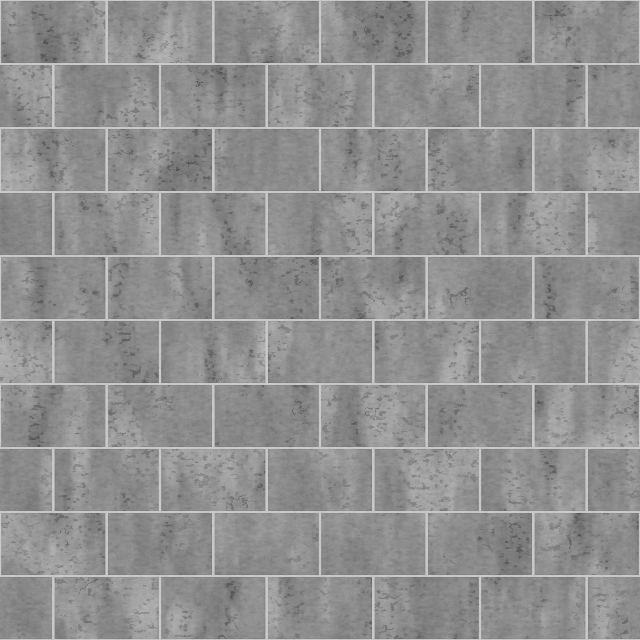
Reproduce this texture procedurally as a WebGL 1 fragment shader.

```glsl
precision highp float;
// Running-bond wall of grey weathered concrete tiles with pale thin joints.

uniform vec2 u_resolution;

const vec2 TILE_COUNT = vec2(6.0, 10.0);
const vec2 JOINT_WIDTH = vec2(0.0039, 0.0030);
const vec3 JOINT_COLOR = vec3(0.785);
const vec3 CONCRETE_COLOR = vec3(0.553);

float hash(vec2 p) {
  vec3 q = fract(p.xyx * vec3(0.1031, 0.1030, 0.0973));
  q += dot(q, q.yzx + 33.33);
  return fract((q.x + q.y) * q.z);
}

float noise(vec2 p) {
  vec2 cell = floor(p);
  vec2 f = fract(p);
  f = f * f * (3.0 - 2.0 * f);
  float low = mix(hash(cell), hash(cell + vec2(1.0, 0.0)), f.x);
  float high = mix(hash(cell + vec2(0.0, 1.0)), hash(cell + 1.0), f.x);
  return mix(low, high, f.y);
}

float fbm(vec2 p) {
  float sum = 0.0;
  float weight = 0.533;
  for (int i = 0; i < 4; i++) {
    sum += weight * noise(p);
    p = p * 2.03 + 17.3;
    weight *= 0.5;
  }
  return sum;
}

// Thin curling hairline, kept within a small spot of some tiles.
float crack(vec2 local, vec2 p, vec2 id) {
  vec2 spot = vec2(hash(id + 31.0) - 0.5, hash(id + 47.0) - 0.5) * vec2(1.2, 0.8);
  float area = 1.0 - smoothstep(0.12, 0.30, length(local - spot));
  vec2 warp = vec2(fbm(p * 5.0), fbm(p * 5.0 + 40.0)) - 0.5;
  float contour = abs(noise(p * 4.0 + warp * 3.0) - 0.5);
  float line = 1.0 - smoothstep(0.012, 0.055, contour);
  float gaps = smoothstep(0.32, 0.55, noise(p * 9.0 + 70.0));
  return line * gaps * area * step(0.6, hash(id + 59.0));
}

// Brightness offset of the concrete; local is measured in tile heights.
float concrete(vec2 local, vec2 id) {
  vec2 seed = vec2(hash(id + 3.0), hash(id + 11.0)) * 60.0;
  vec2 p = local + seed;

  float cloud = fbm(p * vec2(1.5, 1.1));
  float streak = fbm(p * vec2(5.0, 0.8) + 20.0);
  float grain = fbm(p * vec2(13.0, 24.0));
  float speck = noise(p * vec2(34.0, 46.0) + 9.0);
  float pale = smoothstep(0.50, 0.74, fbm(p * vec2(2.2, 0.75) + 80.0));
  float stain = smoothstep(0.53, 0.76, fbm(p * vec2(3.0, 1.0) + 120.0));
  float pits = smoothstep(0.56, 0.74, fbm(p * vec2(14.0, 21.0) + 150.0));

  float shade = (hash(id + 23.0) - 0.5) * 0.018;
  shade += (cloud - 0.5) * 0.10 + (streak - 0.5) * 0.10;
  shade += (grain - 0.5) * 0.085 + (speck - 0.5) * 0.022;
  shade += pale * 0.085 - stain * 0.055;
  shade -= pits * (0.025 + 0.10 * max(pale, stain));
  return shade - crack(local, p, id) * 0.13;
}

void main() {
  vec2 uv = gl_FragCoord.xy / u_resolution;
  vec2 pixel = 1.0 / u_resolution;

  // Shift every other course by half a tile, wrapping at the sides.
  vec2 grid = uv * TILE_COUNT;
  grid.x += 0.5 * (1.0 - mod(floor(grid.y), 2.0));
  vec2 id = floor(grid);
  id.x = mod(id.x, TILE_COUNT.x);
  vec2 cell = fract(grid);

  // Distance to the nearest joint centre on each axis, in canvas units.
  vec2 edge = min(cell, 1.0 - cell) / TILE_COUNT;
  vec2 cover = 1.0 - smoothstep(JOINT_WIDTH * 0.5 - pixel * 0.5,
                                JOINT_WIDTH * 0.5 + pixel * 0.5, edge);
  float joint = max(cover.x, cover.y);

  // Faint worn rim just inside the joint.
  vec2 inset = edge - JOINT_WIDTH * 0.5;
  float rim = 1.0 - smoothstep(0.0, 0.003, min(inset.x, inset.y));

  vec2 local = (cell - 0.5) * vec2(TILE_COUNT.y / TILE_COUNT.x, 1.0);
  vec3 tile = CONCRETE_COLOR + concrete(local, id) - rim * 0.02;
  vec3 mortar = JOINT_COLOR + (noise(uv * 150.0) - 0.5) * 0.03;
  gl_FragColor = vec4(mix(tile, mortar, joint), 1.0);
}
```
